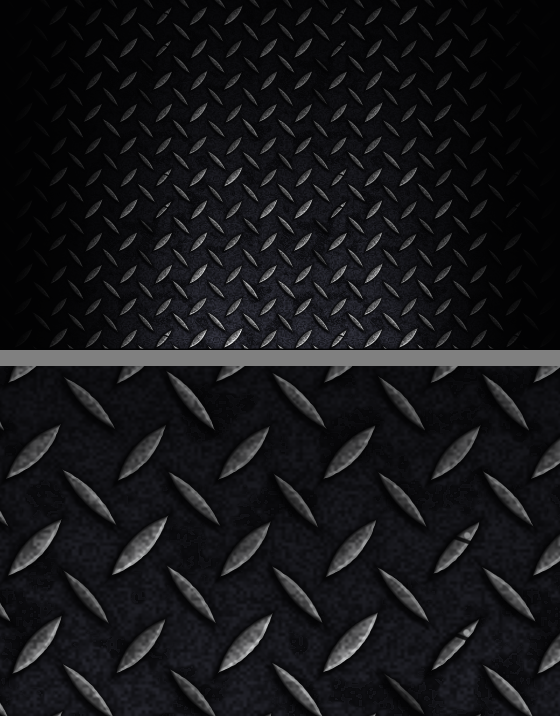
Top: the whole. Bottom: its middle third, enlarged.
Give the GLSL for this texture, as a Shadertoy shader.

```glsl
// Dark steel tread plate with crossed lens-shaped studs, lit from the lower middle.

// Layout, in units of the canvas height
const vec2 PITCH = vec2(0.1, 0.0921);        // 16 columns, nearly 11 rows
const vec2 ORIGIN = vec2(0.0667, 0.0333);    // centre of the first rising stud
const float TILE = 5.0;                      // wear repeats every 5 by 5 cells
const vec2 RISING_SIZE = vec2(0.0370, 0.0094);   // half length, half width
const vec2 FALLING_SIZE = vec2(0.0350, 0.0064);
const float RISING_ANGLE = 0.82;
const float FALLING_ANGLE = -0.84;
const float SHADOW_REACH = 0.0045;
const float GRAIN_SCALE = 30.0;              // grains per cell

// Colours and light
const vec3 PLATE_COLOR = vec3(0.138, 0.140, 0.170);
const vec3 STUD_COLOR = vec3(0.66, 0.66, 0.665);
const vec3 RIM_COLOR = vec3(0.98, 0.99, 0.99);
const float FALLING_DIM = 0.80;
const float TOP_LIGHT = 0.32;
const float LIGHT_CENTER = 0.5;              // fraction of the width
const vec2 LIGHT_FADE = vec2(0.18, 0.82);    // full and no light, from the centre

float hash(vec2 p) {
    vec3 q = fract(vec3(p.xyx) * 0.1031);
    q += dot(q, q.yzx + 33.33);
    return fract((q.x + q.y) * q.z);
}

// Value noise that wraps after the given period
float noise(vec2 p, float period) {
    vec2 i = floor(p), f = fract(p);
    f = f * f * (3.0 - 2.0 * f);
    vec2 a = mod(i, period), b = mod(i + 1.0, period);
    return mix(mix(hash(a), hash(vec2(b.x, a.y)), f.x),
               mix(hash(vec2(a.x, b.y)), hash(b), f.x), f.y);
}

float fbm(vec2 p) {
    float sum = 0.0, weight = 0.5, frequency = 2.0;
    for (int i = 0; i < 4; i++) {
        sum += weight * noise(p * frequency, TILE * frequency);
        weight *= 0.7;
        frequency *= 2.0;
    }
    return sum / 1.266;
}

vec2 rotate(vec2 p, float angle) {
    float c = cos(angle), s = sin(angle);
    return vec2(c * p.x + s * p.y, c * p.y - s * p.x);
}

// Approximate distance to a pointed lens lying along x
float lens(vec2 p, vec2 size) {
    float along = p.x / size.x;
    return abs(p.y) - size.y * (1.0 - along * along);
}

// One column of each tile holds two damaged studs of each direction
float wornStud(vec2 id, bool rising) {
    vec2 k = mod(id, TILE);
    if (rising) return k.x == 4.0 && (k.y == 0.0 || k.y == 4.0) ? 1.0 : 0.0;
    return k.x == 3.0 && (k.y == 2.0 || k.y == 3.0) ? 1.0 : 0.0;
}

void mainImage(out vec4 fragColor, in vec2 fragCoord) {
    vec2 uv = fragCoord / iResolution.y;
    float pixel = 0.7 / iResolution.y;
    vec2 grid = (uv - ORIGIN) / PITCH;

    // Light pool, fading to the sides and the top
    float side = abs(uv.x - LIGHT_CENTER * iResolution.x / iResolution.y);
    float light = 1.0 - smoothstep(LIGHT_FADE.x, LIGHT_FADE.y, side);
    light *= mix(1.0, TOP_LIGHT, pow(uv.y, 1.2));

    // Scuffed plate with fine grain and dark pits
    float grime = fbm(grid);
    float grain = noise(grid * GRAIN_SCALE, TILE * GRAIN_SCALE);
    float pits = smoothstep(0.58, 0.68, fbm(grid + 2.5)) * step(0.4, grain);
    vec3 color = PLATE_COLOR * light * light;
    color *= (0.75 + 0.5 * grime) * (0.55 + 0.9 * grain) * (1.0 - 0.6 * pits);

    // Two interleaved lattices: rising studs, then falling ones
    for (int i = 0; i < 2; i++) {
        bool rising = i == 0;
        vec2 size = rising ? RISING_SIZE : FALLING_SIZE;
        vec2 cell = grid - 0.5 * float(i);
        vec2 id = floor(cell + 0.5);
        vec2 key = mod(id, TILE) + 7.0 * float(i);
        vec2 jitter = vec2(hash(key + 3.1), hash(key + 8.7)) - 0.5;
        vec2 offset = (cell - id) * PITCH - 0.004 * jitter;
        float angle = (rising ? RISING_ANGLE : FALLING_ANGLE) + 0.10 * jitter.x;
        size *= 1.0 + 0.12 * jitter.y;
        float worn = wornStud(id, rising);

        vec2 p = rotate(offset, angle);
        float d = lens(p, size) + 0.0008 * (grain - 0.5);
        d += worn * (0.0012 + 0.006 * max(grime - 0.45, 0.0));

        // Contact shadow and its deeper lower left side
        float contact = exp(-max(d, 0.0) / SHADOW_REACH);
        float shade = lens(rotate(offset + vec2(0.003, 0.004), angle), size * 1.08);
        color *= 1.0 - 0.8 * contact;
        color *= 1.0 - 0.6 * (1.0 - smoothstep(-0.002, 0.003, shade));

        // Raised face: dark far edge, bright lit rim, brushed grain
        float across = p.y / size.y * (rising ? -1.0 : 1.0);
        float lit = smoothstep(-0.1, 0.2, across);
        vec3 face = STUD_COLOR * (0.72 + 0.3 * across) * (0.6 + 0.7 * grain);
        face *= mix(0.35 + 0.5 * lit, 1.0, smoothstep(0.0, 0.003, -d));
        float rim = lit * (1.0 - smoothstep(0.0006, 0.0026, abs(d + 0.0014)));
        face = mix(face, RIM_COLOR * (0.75 + 0.4 * grain), 0.65 * rim);
        face *= (rising ? 1.0 : FALLING_DIM) * (0.95 + 0.3 * jitter.y);

        // Damage: a dark cut beside a bright chip, or a dulled face
        float cut = 1.0 - smoothstep(0.001, 0.003, abs(p.x - 0.010 + 0.4 * p.y));
        float chip = 1.0 - smoothstep(0.002, 0.004, length(p - vec2(0.016, 0.0)));
        face *= 1.0 - worn * (rising ? 0.85 * cut : 0.45);
        if (rising) face = mix(face, RIM_COLOR, 0.6 * worn * chip);

        color = mix(color, face * light, 1.0 - smoothstep(-pixel, pixel, d));
    }

    // Dark lower border
    color *= smoothstep(0.002, 0.006, uv.y);
    fragColor = vec4(color + vec3(0.008, 0.008, 0.011), 1.0);
}
```
